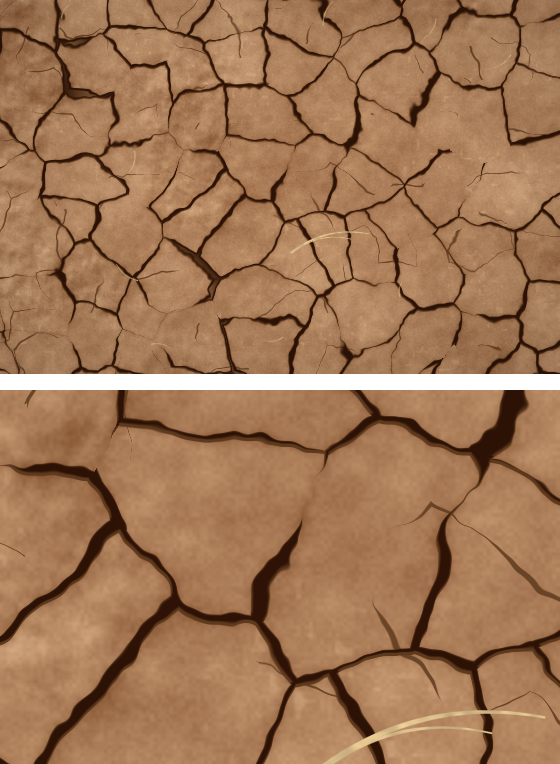
Top: the whole. Bottom: its middle third, enlarged.
Give the GLSL for this texture, as a Shadertoy shader.

```glsl
const vec3 CLAY_DARK  = vec3(0.62, 0.44, 0.30);
const vec3 CLAY_LIGHT = vec3(0.75, 0.58, 0.43);
const vec3 MUD        = vec3(0.45, 0.30, 0.18);
const vec3 WALL       = vec3(0.36, 0.22, 0.11);
const vec3 SHADOW     = vec3(0.17, 0.07, 0.02);
const vec3 STRAW      = vec3(0.85, 0.74, 0.54);

float hash(vec2 p) {
    vec3 q = fract(p.xyx * vec3(0.1031, 0.1030, 0.0973));
    q += dot(q, q.yzx + 33.33);
    return fract((q.x + q.y) * q.z);
}

vec2 hash2(vec2 p) { return vec2(hash(p + 3.7), hash(p + 71.3)); }

float noise(vec2 p) {
    vec2 i = floor(p), f = fract(p);
    f = f * f * (3.0 - 2.0 * f);
    return mix(mix(hash(i), hash(i + vec2(1, 0)), f.x),
               mix(hash(i + vec2(0, 1)), hash(i + vec2(1, 1)), f.x), f.y);
}

float fbm(vec2 p) {
    float sum = 0.0, amp = 0.5;
    for (int i = 0; i < 5; i++) {
        sum += amp * noise(p);
        p = mat2(1.6, 1.2, -1.2, 1.6) * p + 7.3;
        amp *= 0.5;
    }
    return sum;
}

vec2 wobble(vec2 p, float freq) {
    return vec2(noise(p * freq + 11.0), noise(p * freq + 57.0)) - 0.5;
}

// Bends straight cell borders into curved, ragged ones
vec2 warp(vec2 p) {
    return p + 0.085 * wobble(p, 5.0) + 0.020 * wobble(p, 22.0) + 0.006 * wobble(p, 75.0);
}

// Closeness to the broad muddy channel that runs down the left side
float channelAt(vec2 p) {
    float x = 0.08 + 0.56 * (1.0 - p.y) + 0.045 * sin(p.y * 9.0);
    float d = (p.x - x) / 0.055;
    return exp(-d * d);
}

// Signed distance to the cracks (x, negative inside) and the plate id (yz)
vec3 cracks(vec2 p, float scale, float width, float kept, float taper) {
    vec2 g = warp(p) * scale, cell = floor(g), f = fract(g);
    vec2 nearest = vec2(0), toNearest = vec2(8);
    for (int y = -1; y <= 1; y++)
    for (int x = -1; x <= 1; x++) {
        vec2 o = vec2(x, y), r = o + 0.06 + 0.88 * hash2(cell + o) - f;
        if (dot(r, r) < dot(toNearest, toNearest)) { toNearest = r; nearest = o; }
    }
    float dist = 1.0, along = noise(p * 13.0 + scale);
    for (int y = -2; y <= 2; y++)
    for (int x = -2; x <= 2; x++) {
        vec2 o = nearest + vec2(x, y), r = o + 0.06 + 0.88 * hash2(cell + o) - f;
        vec2 between = r - toNearest;
        float key = hash(2.0 * cell + o + nearest + 19.0);
        if (dot(between, between) < 1e-4 || key > kept) continue;
        float edge = dot(0.5 * (toNearest + r), normalize(between)) / scale;
        float w = width * mix(0.65, 1.3, key / kept);
        w *= mix(-0.8, 1.2, smoothstep(taper - 0.25, taper + 0.4, along));
        dist = min(dist, edge - w);
    }
    return vec3(dist, cell + nearest);
}

// Coverage of a slightly bowed, tapered stalk
float stalk(vec2 p, vec2 start, float angle, float len, float width, float blur) {
    vec2 dir = vec2(cos(angle), sin(angle)), q = p - start;
    float t = clamp(dot(q, dir) / len, 0.0, 1.0);
    q -= dir * t * len + vec2(-dir.y, dir.x) * len * 0.45 * t * (1.0 - t);
    return smoothstep(blur, -blur, length(q) - width * (1.0 - 0.6 * t));
}

void mainImage(out vec4 fragColor, in vec2 fragCoord) {
    vec2 p = fragCoord / iResolution.y;
    float px = 0.8 / iResolution.y;
    float aspect = iResolution.x / iResolution.y;
    float channel = channelAt(p);

    // Crack layers: the second sample finds the wall facing the light
    float mainWidth = 0.0041;
    vec3 plate = cracks(p, 6.6, mainWidth, 0.9, 0.12);
    float wallSide = cracks(p - vec2(0.0008, 0.0026), 6.6, mainWidth, 0.9, 0.12).x;
    float fine = cracks(p + 4.3, 8.5, 0.0018, 0.36, 0.42).x;
    float widen = 0.013 * channel * smoothstep(0.2, 0.6, noise(p * 7.0 + 5.0));
    float gap = plate.x - widen;
    wallSide -= widen;

    // Clay surface: mottling, relief, grain and pale dust
    float rough = smoothstep(0.45, 0.75, noise(p * 4.0 + 31.0) + 0.35 * (0.5 - p.x));
    float relief = fbm(p * 17.0) - fbm(p * 17.0 + vec2(-0.12, 0.22));
    float tone = 0.62 + 0.22 * (hash(plate.yz) - 0.5);
    tone += 1.3 * (fbm(p * 6.0 + 2.0) - 0.48) + 0.8 * (fbm(p * 38.0) - 0.48);
    tone += relief * mix(0.7, 3.2, rough) - 0.22 * rough;
    tone += 0.32 * (noise(p * 290.0) - 0.5);
    tone += 0.5 * smoothstep(0.80, 0.95, noise(p * 85.0)) * noise(p * 9.0);
    tone -= 0.55 * exp(-max(gap, 0.0) / 0.005);
    vec3 color = mix(CLAY_DARK, CLAY_LIGHT, clamp(tone, -0.7, 1.4));

    // Fine cracks, then deep ones with mud filling the channel
    color = mix(color, WALL, 0.85 * smoothstep(px, -px, fine));
    float mudDepth = channel * smoothstep(-0.003, -0.009, gap);
    vec3 ground = mix(WALL, MUD * (0.85 + 0.35 * fbm(p * 40.0)), mudDepth);
    float core = smoothstep(px, -px - 0.0012, max(gap, wallSide));
    ground = mix(ground, SHADOW, core * (1.0 - mudDepth));
    color = mix(color, ground, smoothstep(px, -px, gap));

    // Scattered straw, with one long split stalk
    float straw = 0.0;
    for (int i = 0; i < 9; i++) {
        vec2 seed = vec2(float(i) * 5.3, 8.0);
        vec2 start = hash2(seed) * vec2(aspect, 1.0);
        straw = max(straw, 0.75 * stalk(p, start, 6.28 * hash(seed + 2.0),
                    0.03 + 0.05 * hash(seed + 6.0), 0.0017, px));
    }
    vec2 root = vec2(0.78, 0.325);
    straw = max(straw, stalk(p, root, 0.24, 0.21, 0.0030, px));
    straw = max(straw, stalk(p, root + vec2(0.01, 0.006), 0.20, 0.15, 0.0020, px));
    color = mix(color, STRAW * (0.85 + 0.25 * noise(p * 120.0)), straw);

    // Darker corners
    vec2 c = fragCoord / iResolution.xy - 0.5;
    color *= 1.03 - 0.30 * dot(c, c);
    fragColor = vec4(clamp(color, 0.0, 1.0), 1.0);
}
```
